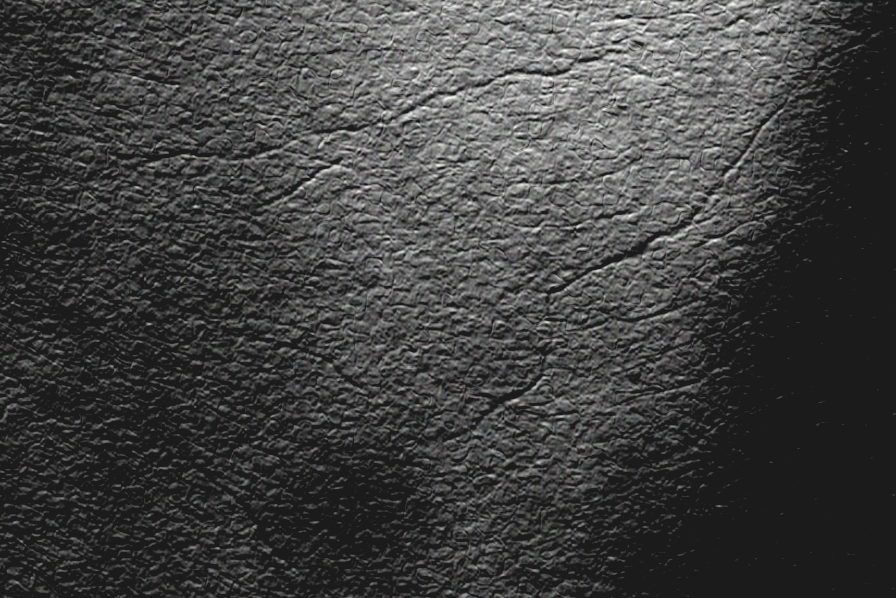
This texture is drawn by a Shadertoy shader. Its source:

```glsl
// Worn black leather under a soft light from above.
// A height field of pebbled grain, fine wrinkles and long creases is
// embossed from the top, then scaled by a broad map of light and shadow.

const vec3  BLACK         = vec3(0.108, 0.107, 0.107);
const vec3  SHEEN         = vec3(0.995, 1.0, 0.995);
const float EMBOSS_STEP   = 0.0042;
const float EMBOSS_GAIN   = 0.50;
const float CAVITY_GAIN   = 0.13;
const float CREASE_WIDTH  = 0.0048;
const float CREASE_DEPTH  = 0.85;
const float WRINKLE_DEPTH = 0.42;
const float TINT_AMOUNT   = 0.035;

// Long creases: start and end of each segment, in units of canvas height.
const int CREASES = 11;
const vec4 CREASE[CREASES] = vec4[CREASES](
    vec4(0.25, 0.74, 0.57, 0.77), vec4(0.57, 0.77, 1.02, 0.92),
    vec4(1.02, 0.92, 1.34, 1.00), vec4(1.50, 0.95, 1.38, 0.89),
    vec4(1.38, 0.89, 1.15, 0.62), vec4(1.15, 0.62, 0.93, 0.50),
    vec4(0.93, 0.50, 0.91, 0.37), vec4(0.91, 0.37, 0.74, 0.27),
    vec4(0.57, 0.72, 0.42, 0.64), vec4(0.26, 0.49, 0.60, 0.36),
    vec4(0.29, 0.27, 0.50, 0.05));

float hash(vec2 p) {
    return fract(sin(dot(p, vec2(127.1, 311.7))) * 43758.5453);
}

float noise(vec2 p) {
    vec2 i = floor(p), f = fract(p);
    f = f * f * (3.0 - 2.0 * f);
    return mix(mix(hash(i), hash(i + vec2(1, 0)), f.x),
               mix(hash(i + vec2(0, 1)), hash(i + vec2(1, 1)), f.x), f.y);
}

vec2 noise2(vec2 p) {
    return vec2(noise(p), noise(p + 37.3)) - 0.5;
}

// Thin winding furrows along the middle level of a noise.
float furrow(vec2 p, float width) {
    return 1.0 - smoothstep(0.0, width, abs(noise(p) - 0.5));
}

float segmentDistance(vec2 p, vec4 s) {
    vec2 a = p - s.xy, b = s.zw - s.xy;
    return length(a - b * clamp(dot(a, b) / dot(b, b), 0.0, 1.0));
}

float creases(vec2 p) {
    vec2 q = p + 0.035 * noise2(p * 9.0) + 0.012 * noise2(p * 38.0);
    float d = 1.0;
    for (int i = 0; i < CREASES; i++) d = min(d, segmentDistance(q, CREASE[i]));
    float worn = smoothstep(0.15, 0.6, noise(p * 14.0 + 5.0));
    float core = exp(-d * d / (CREASE_WIDTH * CREASE_WIDTH));
    return core * mix(0.35, 1.0, worn);
}

// Wrinkles sag toward the middle, more steeply near the bottom.
float wrinkles(vec2 p) {
    vec2 q = p + 0.030 * noise2(p * 6.0) + 0.012 * noise2(p * 27.0);
    q.y -= mix(0.6, 0.15, p.y) * (p.x - 0.7) * (p.x - 0.7);
    float broad = furrow(q * vec2(8.0, 27.0), 0.13);
    float fine = furrow(q * vec2(22.0, 52.0) + 9.0, 0.20);
    float patches = smoothstep(0.25, 0.7, noise(p * 5.0 + 21.0));
    return broad * mix(0.25, 1.0, patches) + 0.55 * fine;
}

float grain(vec2 p) {
    vec2 q = p + 0.008 * noise2(p * 60.0);
    return 0.75 * noise(q * vec2(80.0, 98.0)) + 0.62 * noise(q * vec2(165.0, 185.0) + 3.0)
         + 0.30 * noise(p * 260.0 + 11.0)
         - 0.30 * furrow(q * vec2(48.0, 66.0) + 17.0, 0.16);
}

float height(vec2 p) {
    return grain(p) - WRINKLE_DEPTH * wrinkles(p) - CREASE_DEPTH * creases(p);
}

float glow(vec2 p, vec2 centre, vec2 size) {
    vec2 d = (p - centre) / size;
    return exp(-dot(d, d));
}

// Bright at the top, dim at the lower left, black at the lower right.
float lightMap(vec2 p) {
    float light = -0.075
        + 0.50 * glow(p, vec2(1.00, 1.02), vec2(0.85, 0.45))
        + 0.20 * glow(p, vec2(0.85, 0.35), vec2(0.60, 0.50))
        - 0.15 * glow(p, vec2(0.60, 0.13), vec2(0.16, 0.11));
    light += 0.13 * (noise(p * 5.0 + 2.0) - 0.5) + 0.09 * (noise(p * 15.0) - 0.5);
    float shadow = smoothstep(0.88, 1.24, p.x - 0.4 * p.y + 0.08 * (noise(p * 6.0) - 0.5));
    return mix(light, -0.34, shadow);
}

void mainImage(out vec4 fragColor, in vec2 fragCoord) {
    vec2 p = fragCoord / iResolution.y;
    p.x *= 1.5 * iResolution.y / iResolution.x;

    // Slopes that face the top edge catch the light; hollows stay dark.
    float h = height(p);
    float slope = h - height(p + EMBOSS_STEP * vec2(-0.25, 1.0));
    float light = lightMap(p);
    float relief = EMBOSS_GAIN * slope + CAVITY_GAIN * (h - 0.45);
    float tone = max(light + relief * (0.85 + 0.6 * max(light, 0.0)), 0.0);
    tone = tone / (1.0 + 0.22 * tone);

    // Faint colour specks in the lit grain.
    vec3 tint = vec3(noise(p * 230.0), noise(p * 230.0 + 51.0), noise(p * 230.0 + 93.0)) - 0.5;
    vec3 colour = BLACK + tone * SHEEN + TINT_AMOUNT * tint * smoothstep(0.0, 0.15, tone);
    fragColor = vec4(clamp(colour, 0.0, 1.0), 1.0);
}
```
